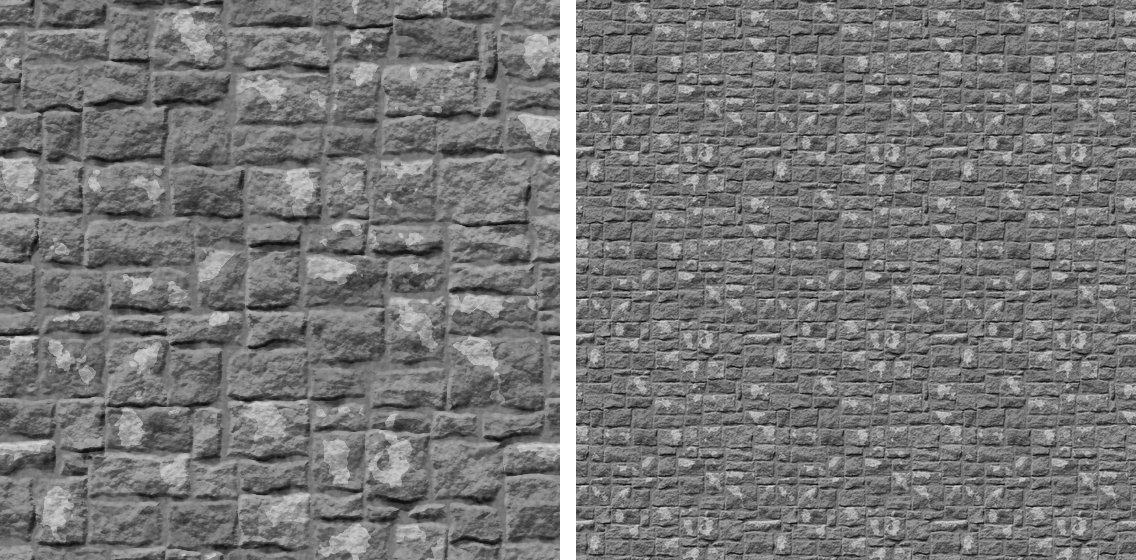
Left: one tile. Right: repeated 3 by 3.
This texture is drawn by a WebGL 2 fragment shader. Its source:

```glsl
#version 300 es
precision highp float;
uniform vec2 u_resolution;
out vec4 fragColor;

#define GRID vec2(8.0, 12.0)  // stones across and up, both even
#define SPREAD 0.37           // variation of stone sizes
#define JOINT 0.0015          // half width of the mortar
#define BEVEL 0.010           // width of the broken stone edge
#define WOBBLE 0.007          // waviness of the joints
#define RISE 0.020            // height of the cleft faces
#define RELIEF 0.0055         // height of the surface roughness
#define LIGHT 0.72            // strength of the slope shading
#define STONE 0.455
#define MORTAR 0.46
#define LIME 0.69             // pale crust on some stones

struct Stone { vec2 centre; vec2 halfSize; vec2 id; };

vec2 hash2(vec2 c, float seed) {
  vec3 q = fract((c.xyx + seed * vec3(17.3, 31.7, 11.9)) * vec3(0.1031, 0.1030, 0.0973));
  q += dot(q, q.yzx + 33.33);
  return fract((q.xx + q.yz) * q.zy);
}

// Gradient noise that wraps after a whole period
float corner(vec2 cell, vec2 offset, float period, float seed) {
  float angle = 6.2832 * hash2(mod(cell, period), seed).x;
  return dot(vec2(cos(angle), sin(angle)), offset);
}

float noise(vec2 p, float period, float seed) {
  vec2 c = floor(p), f = p - c, e = vec2(0.0, 1.0);
  vec2 u = f * f * f * (f * (f * 6.0 - 15.0) + 10.0);
  return mix(mix(corner(c, f, period, seed), corner(c + e.yx, f - e.yx, period, seed), u.x),
             mix(corner(c + e, f - e, period, seed), corner(c + 1.0, f - 1.0, period, seed), u.x), u.y);
}

float fbm(vec2 p, float frequency, int octaves, float seed) {
  float sum = 0.0, gain = 1.0;
  for (int i = 0; i < octaves; i++) {
    sum += gain * noise(p * frequency, frequency, seed + float(i));
    frequency *= 2.0;
    gain *= 0.5;
  }
  return sum;
}

// Each cell holds one cut: upright in even cells, level in odd ones
float cut(vec2 cell) {
  return 0.5 + SPREAD * (2.0 * hash2(mod(cell, GRID), 1.0).x - 1.0);
}

bool isEven(vec2 cell) { return mod(cell.x + cell.y, 2.0) < 0.5; }

// The cuts enclose one rectangle around every grid vertex
Stone findStone(vec2 p) {
  vec2 g = p * GRID, c = floor(g), f = g - c, v;
  float here = cut(c);
  if (isEven(c)) {
    float side = step(here, f.x);
    v = c + vec2(side, step(cut(c + vec2(2.0 * side - 1.0, 0.0)), f.y));
  } else {
    float side = step(here, f.y);
    v = c + vec2(step(cut(c + vec2(0.0, 2.0 * side - 1.0)), f.x), side);
  }
  vec2 same = vec2(cut(v - 1.0) - 1.0, cut(v));
  vec2 other = vec2(cut(v - vec2(1.0, 0.0)), cut(v - vec2(0.0, 1.0)));
  vec2 lo, hi;
  if (isEven(v)) {
    lo = v + vec2(same.x, other.y - 1.0);
    hi = v + vec2(same.y, other.x);
  } else {
    lo = v + vec2(other.x - 1.0, same.x);
    hi = v + vec2(other.y, same.y);
  }
  vec2 id = mod(v, GRID);
  // Split the longest stones in two
  vec2 size = (hi - lo) / GRID;
  if (size.x > 3.6 * size.y) {
    float split = mix(lo.x, hi.x, 0.35 + 0.3 * hash2(id, 2.0).x);
    if (g.x < split) hi.x = split;
    else { lo.x = split; id += 20.0; }
  }
  return Stone(0.5 * (lo + hi) / GRID, 0.5 * (hi - lo) / GRID, id);
}

// Height of the wall; local runs from -1 to 1 over the stone
float wallHeight(vec2 p, out vec2 id, out vec2 local, out float body) {
  vec2 w = p + WOBBLE * vec2(fbm(p, 14.0, 3, 3.0), fbm(p, 14.0, 3, 6.0));
  Stone s = findStone(w);
  vec2 q = w - s.centre, b = abs(q) - s.halfSize + 0.008;
  float inside = 0.008 - length(max(b, 0.0)) - min(max(b.x, b.y), 0.0);
  float rough = fbm(p, 16.0, 5, 9.0);
  float crag = abs(fbm(p, 13.0, 4, 15.0));
  id = s.id;
  local = q / s.halfSize;
  body = smoothstep(JOINT, JOINT + BEVEL, inside + 0.010 * rough);
  // Cleft planes meet in a rough off-centre peak
  float face = 1.2 * RISE;
  for (int k = 0; k < 5; k++) {
    vec2 r = hash2(id, 20.0 + float(k));
    float angle = 1.2566 * (float(k) + r.x);
    face = min(face, RISE * (0.35 + r.y - 0.8 * dot(vec2(cos(angle), sin(angle)), local) + 0.5 * rough));
  }
  return body * (0.004 + max(face, 0.0) + 0.016 * crag) + RELIEF * rough * mix(0.25, 1.0, body);
}

void main() {
  vec2 p = gl_FragCoord.xy / u_resolution;
  vec2 id, local, otherId, otherLocal;
  float body, otherBody, stepSize = 0.002;
  float h = wallHeight(p, id, local, body);
  float right = wallHeight(p + vec2(stepSize, 0.0), otherId, otherLocal, otherBody);
  float up = wallHeight(p + vec2(0.0, stepSize), otherId, otherLocal, otherBody);
  float slope = (0.3 * (right - h) - 0.9 * (up - h)) / stepSize;
  slope /= 1.0 + (slope > 0.0 ? 1.5 : 0.8) * abs(slope);

  // Shadow cast from above
  float block = 0.0;
  for (int k = 1; k <= 3; k++) {
    float reach = 0.006 * float(k);
    float above = wallHeight(p + vec2(-0.2, 1.0) * reach, otherId, otherLocal, otherBody);
    block = max(block, above - h - 0.5 * reach);
  }
  float shadow = smoothstep(0.0, 0.014, block);

  // Stone tone and pale crust
  vec2 r = hash2(id, 40.0);
  float tone = mix(MORTAR, STONE * (0.88 + 0.24 * r.y), body);
  float spread = fbm(p, 16.0, 4, 30.0) + 0.2 - 0.5 * length(local - vec2(r.y - 0.5, 0.35));
  float crust = step(0.6, r.x) * smoothstep(0.0, 0.06, spread) * body;
  tone = mix(tone, LIME, 0.85 * crust);

  tone *= 1.0 + LIGHT * slope * mix(1.0, 0.6, crust);
  tone *= 1.0 - 0.5 * shadow;
  tone += 0.08 * fbm(p, 100.0, 2, 50.0);
  fragColor = vec4(vec3(clamp(tone, 0.06, 0.9)), 1.0);
}
```
